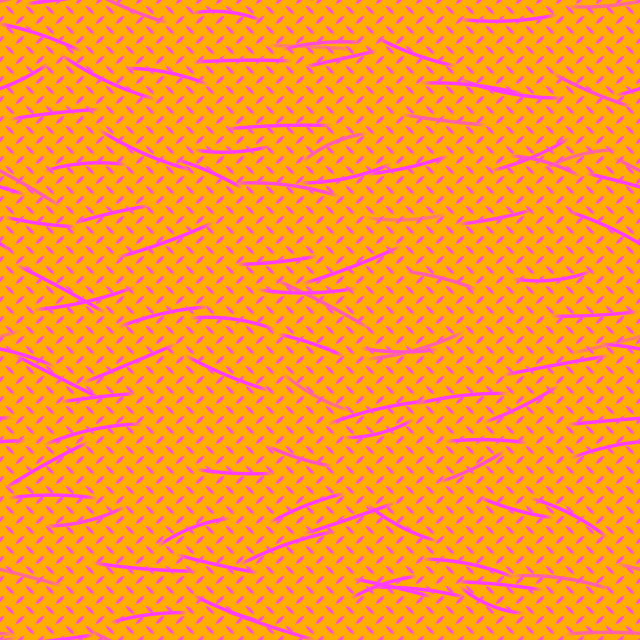
This pattern is drawn by a WebGL 2 fragment shader. Its source:

```glsl
#version 300 es
precision highp float;
// Orange tread plate with raised pink diagonal lugs and long, faintly curved scratches.

uniform vec2 u_resolution;
out vec4 outColor;

const vec3 PLATE_ORANGE = vec3(1.0, 0.68, 0.01);
const vec3 WORN_PINK = vec3(1.0, 0.23, 0.99);
const float LUG_REPEATS = 32.0;
const vec2 SCRATCH_GRID = vec2(8.0, 12.0);

float hash(vec2 cell, float seed) {
    return fract(sin(dot(cell, vec2(127.1, 311.7)) + seed * 74.7) * 43758.5453);
}

float hashRange(vec2 cell, float seed, float low, float high) {
    return mix(low, high, hash(cell, seed));
}

// Pointed lens lying along a diagonal; slant is +1 for rising, -1 for falling
float lug(vec2 p, float slant, float halfLength, float halfWidth, float blur) {
    float along = (p.x + slant * p.y) * 0.70711;
    float across = (p.y - slant * p.x) * 0.70711;
    float taper = 1.0 - along * along / (halfLength * halfLength);
    float edge = abs(across) - halfWidth * taper;
    return 1.0 - smoothstep(-blur, blur, edge);
}

// Rising lugs on the lattice corners, falling lugs in the cell centres
float treadPlate(vec2 uv, float repeats, float pixel) {
    vec2 cell = uv * repeats;
    vec2 fromCentre = fract(cell) - 0.5;
    vec2 fromCorner = fract(cell + 0.5) - 0.5;
    float blur = max(0.04, 0.6 * pixel * repeats);
    float rising = lug(fromCorner, 1.0, 0.30, 0.085, blur);
    float falling = lug(fromCentre, -1.0, 0.30, 0.085, blur);
    return max(rising, falling);
}

// Bowed stroke that fades out towards both ends
float stroke(vec2 p, float angle, float halfLength, float bow, float halfWidth, float blur) {
    float c = cos(angle);
    float s = sin(angle);
    vec2 q = vec2(c * p.x + s * p.y, c * p.y - s * p.x);
    float t = q.x / halfLength;
    float offset = abs(q.y - bow * (0.5 - t * t));
    float body = 1.0 - smoothstep(halfWidth - blur, halfWidth + blur, offset);
    return body * (1.0 - smoothstep(0.68, 1.0, abs(t)));
}

// One jittered scratch per grid cell, wrapping at the canvas edges
float scratches(vec2 uv, vec2 grid, float pixel) {
    vec2 home = floor(uv * grid);
    float blur = max(0.0011, 0.6 * pixel);
    float cover = 0.0;
    for (int j = -1; j <= 1; j++) {
        for (int i = -1; i <= 1; i++) {
            vec2 cell = home + vec2(i, j);
            vec2 id = mod(cell, grid);
            vec2 centre = (cell + vec2(hash(id, 1.0), hash(id, 2.0))) / grid;
            float angle = hashRange(id, 3.0, -0.52, 0.52);
            float halfLength = hashRange(id, 4.0, 0.055, 0.088);
            float bow = hashRange(id, 5.0, -0.009, 0.009);
            float strength = min(1.0, hashRange(id, 6.0, 0.4, 2.6));
            float line = stroke(uv - centre, angle, halfLength, bow, 0.0027, blur);
            cover = max(cover, line * strength);
        }
    }
    return cover;
}

void main() {
    vec2 uv = gl_FragCoord.xy / u_resolution;
    float pixel = 1.0 / min(u_resolution.x, u_resolution.y);

    float lugs = 0.83 * treadPlate(uv, LUG_REPEATS, pixel);
    float wear = scratches(uv, SCRATCH_GRID, pixel);

    // Scratches reveal the full pink, also across the lugs
    vec3 color = mix(PLATE_ORANGE, WORN_PINK, max(lugs, wear));
    outColor = vec4(color, 1.0);
}
```
